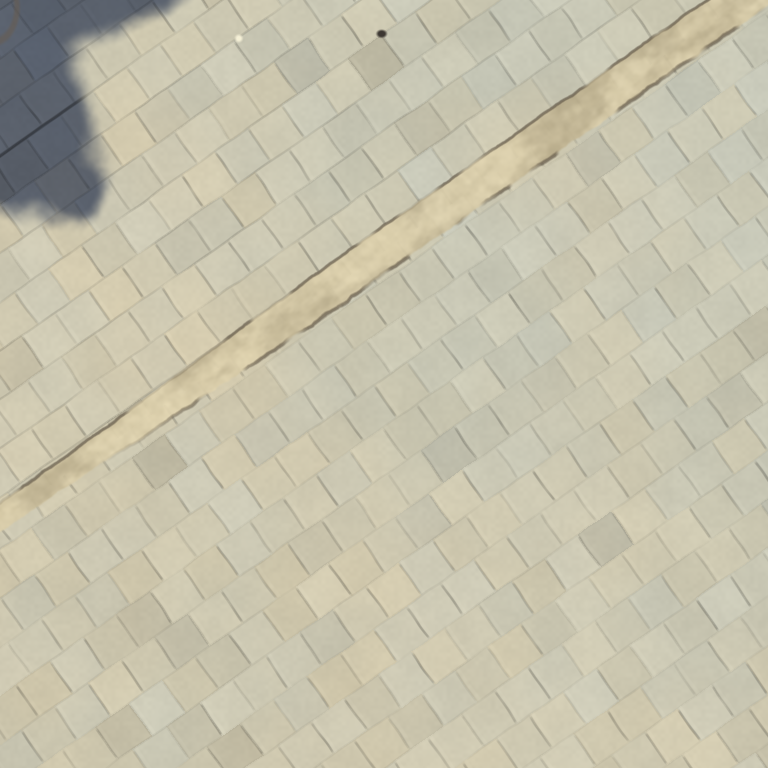
Reproduce this texture procedurally as a three.js fragment shader.

```glsl
// Sunlit diagonal running-bond pavers crossed by a sandy kerb strip, with a tree shadow in one corner.
varying vec2 vUv;

float hash(vec2 p) {
  return fract(sin(dot(p, vec2(127.1, 311.7))) * 43758.5453);
}

float noise(vec2 p) {
  vec2 i = floor(p), f = fract(p);
  f = f * f * (3.0 - 2.0 * f);
  return mix(mix(hash(i), hash(i + vec2(1.0, 0.0)), f.x),
             mix(hash(i + vec2(0.0, 1.0)), hash(i + vec2(1.0, 1.0)), f.x), f.y);
}

float fbm(vec2 p) {
  float sum = 0.0, amp = 0.5;
  for (int i = 0; i < 4; i++) {
    sum += amp * noise(p);
    p = p * 2.03 + 17.3;
    amp *= 0.5;
  }
  return sum / 0.9375;
}

float capsule(vec2 p, vec2 a, vec2 b, float r) {
  vec2 ab = b - a;
  return length(p - a - ab * clamp(dot(p - a, ab) / dot(ab, ab), 0.0, 1.0)) - r;
}

float smoothUnion(float a, float b, float k) {
  float h = clamp(0.5 + 0.5 * (b - a) / k, 0.0, 1.0);
  return mix(b, a, h) - k * h * (1.0 - h);
}

// Soft line of half width w around d = 0
float line(float d, float w) {
  return 1.0 - smoothstep(w * 0.3, w * 1.7, abs(d));
}

vec3 pavers(vec2 uv, float along, float across) {
  // Square stones, every other row shifted by half a stone
  vec2 wobble = 0.0022 * (vec2(noise(uv * 38.0), noise(uv * 38.0 + 50.0)) - 0.5);
  float upper = step(across, 0.0);
  float v = (across + wobble.y - mix(0.031, -0.025, upper)) / 0.052;
  float row = floor(v);
  float u = (along + wobble.x) / 0.053 - 0.466 + 0.5 * mod(row, 2.0)
          + 0.16 * (hash(vec2(row, 3.0)) - 0.5);
  vec2 id = vec2(floor(u), row);
  vec2 cell = vec2(fract(u), fract(v));

  // Large warm and cool drifts, then the tone of each stone
  float warmth = 0.55 - 0.45 * uv.x + 0.25 * (0.5 - uv.y) + 0.9 * (fbm(uv * 4.0 + 8.0) - 0.5);
  vec3 col = mix(vec3(0.785, 0.780, 0.705), vec3(0.832, 0.792, 0.680), clamp(warmth, 0.0, 1.0));
  col += 0.038 * (hash(id) - 0.5);
  col += vec3(0.022, 0.002, -0.026) * (hash(id + 31.0) - 0.5);
  col *= 1.0 - 0.065 * smoothstep(0.90, 0.97, hash(id + 67.0));

  // Strong joints across the rows, faint and broken joints along them
  float endGap = min(cell.x, 1.0 - cell.x) * 0.053;
  float rowGap = min(cell.y, 1.0 - cell.y) * 0.052;
  float joinId = floor(u + 0.5);
  float endDark = (0.06 + 0.14 * hash(vec2(joinId, row + 9.0))) * (0.6 + 0.6 * noise(uv * 60.0));
  endDark *= smoothstep(0.0, 0.12, cell.y) * smoothstep(0.0, 0.10, 1.0 - cell.y);
  float rowDark = (0.02 + 0.09 * noise(uv * 27.0 + 4.0)) * mix(0.6, 1.25, upper);
  col *= 1.0 - endDark * line(endGap, 0.0016);
  col *= 1.0 - rowDark * line(rowGap, 0.0015);
  // Pale lip beside each joint
  col += 0.014 * line(cell.x * 0.053 - 0.0045, 0.002);
  return col;
}

void main() {
  vec2 uv = vUv;
  vec2 p = uv - vec2(0.0, 0.322);
  float along = dot(p, vec2(0.819, 0.574));
  float across = dot(p, vec2(0.574, -0.819));
  vec3 col = pavers(uv, along, across);

  // Sandy strip with ragged dark edges
  float ragged = 0.005 * (fbm(vec2(along * 45.0, across * 20.0)) - 0.5);
  float top = across + 0.019 + 0.008 * smoothstep(0.0, 0.6, along) + ragged;
  float bottom = across - 0.012 - 0.012 * smoothstep(0.0, 0.5, along) + 1.6 * ragged;
  float strip = smoothstep(-0.0015, 0.0015, top) * smoothstep(0.002, -0.002, bottom);
  vec3 sand = mix(vec3(0.74, 0.69, 0.56), vec3(0.86, 0.81, 0.67),
                  smoothstep(0.2, 0.65, fbm(vec2(along * 16.0, across * 30.0) + 5.0)));
  sand += 0.05 * (noise(uv * 110.0) - 0.5);
  col = mix(col, sand, strip * 0.92);
  float topCrack = line(top, 0.0019) * (0.25 + 0.75 * smoothstep(0.25, 0.6, noise(vec2(along * 30.0, 2.0))));
  float bottomCrack = line(bottom, 0.0023) * smoothstep(0.3, 0.7, noise(vec2(along * 42.0, 7.0)))
                    * smoothstep(0.12, 0.35, along);
  col = mix(col, vec3(0.38, 0.34, 0.28), 0.68 * max(topCrack, bottomCrack));

  // Weathering and fine grain
  col *= 1.0 + 0.05 * (fbm(uv * 22.0) - 0.5) + 0.025 * (noise(uv * 190.0) - 0.5);

  // One dark pebble and one pale fleck
  col = mix(col, vec3(0.24, 0.22, 0.20), 1.0 - smoothstep(0.003, 0.0075, length((uv - vec2(0.497, 0.956)) * vec2(0.85, 1.1))));
  col = mix(col, vec3(0.96, 0.94, 0.84), 1.0 - smoothstep(0.002, 0.007, length(uv - vec2(0.311, 0.950))));

  // Soft blue shadow of foliage in the upper left corner
  float shade = capsule(uv, vec2(0.0, 0.97), vec2(0.19, 1.05), 0.065);
  shade = smoothUnion(shade, capsule(uv, vec2(0.0, 0.94), vec2(0.035, 0.82), 0.085), 0.03);
  shade = smoothUnion(shade, capsule(uv, vec2(0.0, 0.785), vec2(0.095, 0.757), 0.043), 0.025);
  shade += 0.028 * (fbm(uv * 20.0) - 0.5);
  float shadow = 1.0 - smoothstep(-0.016, 0.017, shade);
  float seam = line(across + 0.025 + 0.052 * 7.0, 0.002);
  col *= mix(vec3(1.0), vec3(0.44, 0.485, 0.61) * (1.0 - 0.3 * seam), shadow);
  // Brown litter at the very corner
  col = mix(col, vec3(0.40, 0.36, 0.32), 0.6 * line(length((uv - vec2(-0.01, 0.99)) * vec2(1.4, 1.0)) - 0.045, 0.005));

  gl_FragColor = vec4(col, 1.0);
}
```
